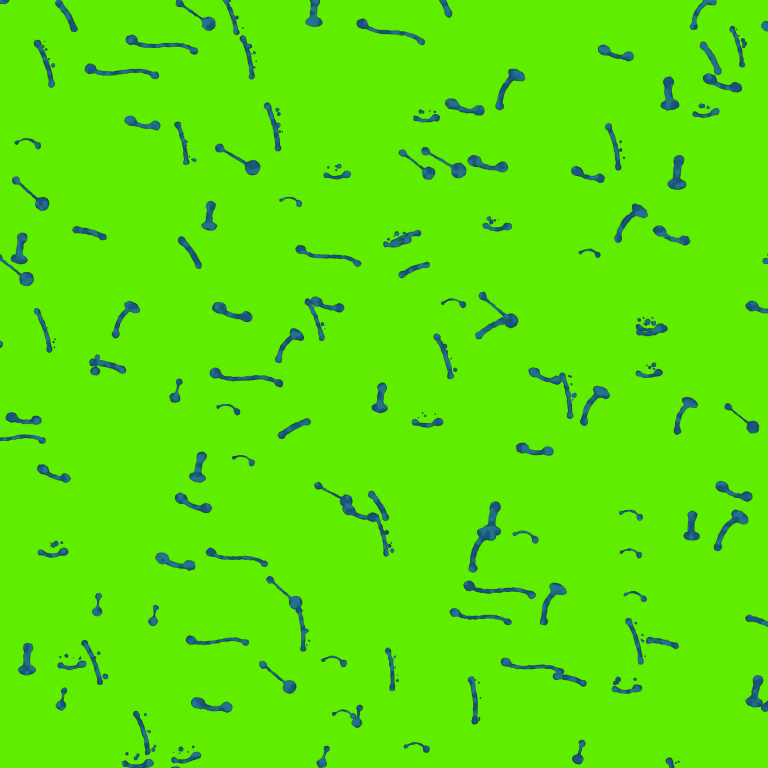
Give the GLSL for this pattern, as a Shadertoy shader.

```glsl
// Scattered teal droplets, dumbbells, stalks and worms on a flat bright green ground.
#define GRID 8.0            // cells per canvas side, in each layer
#define LAYERS 2            // independent scatter layers
#define MILLI 0.001         // shape sizes are in thousandths of the canvas
#define SIZE_VARIATION 0.2
#define TURN_VARIATION 0.3  // radians
#define NECK_BLEND 0.003
#define ROUGHNESS 0.0012
#define GROUND vec3(0.38, 0.93, 0.00)
#define TEAL vec3(0.14, 0.45, 0.55)
#define BLUE vec3(0.10, 0.33, 0.47)
#define RIM vec3(0.04, 0.17, 0.27)

const int KINDS = 10;
const int FIRST_SPLASHED = 8; // kinds from here on shed small flecks

// Half length, bend, radius of end A, radius of end B
const vec4 BODY[KINDS] = vec4[KINDS](
    vec4(23.0,  0.0, 5.0, 9.0),   // dumbbell
    vec4(22.0,  6.0, 5.0, 6.5),   // capped stalk
    vec4(14.0,  1.0, 6.5, 6.5),   // stump on a foot
    vec4(19.0,  2.0, 4.5, 4.0),   // worm
    vec4(10.0,  0.0, 6.0, 4.0),   // droplet
    vec4(17.0, -4.0, 8.5, 7.0),   // kidney
    vec4(39.0,  4.0, 7.0, 5.0),   // long wave
    vec4(13.0,  6.0, 2.0, 4.0),   // arch
    vec4(26.0,  2.5, 4.0, 3.5),   // streak
    vec4(14.0, -4.0, 3.5, 6.0));  // hook

// Neck radius, direction, crosswise stretch of end A and of end B
const vec4 POSE[KINDS] = vec4[KINDS](
    vec4(1.5, -0.60, 1.0, 1.0),
    vec4(3.5,  1.05, 1.0, 1.8),
    vec4(4.5,  1.50, 1.7, 1.0),
    vec4(3.7,  0.10, 1.0, 1.0),
    vec4(1.5,  1.40, 1.1, 1.0),
    vec4(3.0, -0.25, 0.8, 0.9),
    vec4(2.5, -0.15, 0.9, 0.9),
    vec4(1.4, -0.15, 1.0, 1.1),
    vec4(2.8, -1.35, 1.0, 1.0),
    vec4(2.5,  0.05, 1.0, 0.8));

// Integer hash with three outputs in 0..1
vec3 hash3(ivec3 seed) {
    uvec3 v = uvec3(seed) * 1664525u + 1013904223u;
    v.x += v.y * v.z; v.y += v.z * v.x; v.z += v.x * v.y;
    v ^= v >> 16u;
    v.x += v.y * v.z; v.y += v.z * v.x; v.z += v.x * v.y;
    return vec3(v >> 8u) / 16777216.0;
}

float valueNoise(vec2 p) {
    ivec3 i = ivec3(ivec2(floor(p)), 77);
    vec2 f = fract(p);
    f = f * f * (3.0 - 2.0 * f);
    float low = mix(hash3(i).x, hash3(i + ivec3(1, 0, 0)).x, f.x);
    float high = mix(hash3(i + ivec3(0, 1, 0)).x, hash3(i + ivec3(1, 1, 0)).x, f.x);
    return mix(low, high, f.y);
}

float smoothMin(float a, float b, float k) {
    float h = max(k - abs(a - b), 0.0) / k;
    return min(a, b) - 0.25 * h * h * k;
}

float ellipse(vec2 p, vec2 r) {
    float k = length(p / r);
    return k * (k - 1.0) / max(length(p / (r * r)), 1e-4);
}

vec2 rotate(vec2 p, float a) {
    float c = cos(a), s = sin(a);
    return vec2(c * p.x + s * p.y, c * p.y - s * p.x);
}

// Distance to one shape: a bent neck joining two bulbs, with optional flecks
float shapeDistance(vec2 p, int kind, ivec3 id) {
    vec3 rnd = hash3(id + ivec3(0, 0, 40));
    float scale = MILLI * (1.0 + SIZE_VARIATION * (rnd.x - 0.5));
    vec4 body = BODY[kind] * scale;
    vec4 pose = POSE[kind];
    float turn = pose.y + TURN_VARIATION * (rnd.y - 0.5);
    if (kind == 3) turn += 2.4 * floor(rnd.z * 3.0) / 3.0 - 1.2;
    p = rotate(p, turn);

    float t = clamp(p.x / body.x, -1.0, 1.0);
    float arc = body.y * (1.0 - t * t);
    if (kind == 6) arc *= 2.5 * t;
    float d = length(p - vec2(t * body.x, arc)) - pose.x * scale;
    float endA = ellipse(p + vec2(body.x, 0.0), body.z * vec2(1.0, pose.z));
    float endB = ellipse(p - vec2(body.x, 0.0), body.w * vec2(1.0, pose.w));
    d = smoothMin(smoothMin(d, endA, NECK_BLEND), endB, NECK_BLEND);

    if (kind >= FIRST_SPLASHED) {
        for (int i = 0; i < 5; i++) {
            vec3 r = hash3(id + ivec3(0, 0, 50 + i));
            vec2 at = vec2((r.x * 2.0 - 1.0) * body.x, (5.0 + 7.0 * r.y) * scale);
            d = min(d, length(p - at) - mix(0.8, 3.6, r.z * r.z) * scale);
        }
    }
    return d;
}

void mainImage(out vec4 fragColor, in vec2 fragCoord) {
    float pixel = 1.0 / min(iResolution.x, iResolution.y);
    vec2 uv = fragCoord * pixel;

    // Nearest shape among the neighbouring cells of every layer
    float d = 1.0;
    for (int layer = 0; layer < LAYERS; layer++) {
        vec2 shifted = uv * GRID + 0.5 * float(layer);
        for (int n = 0; n < 9; n++) {
            vec2 cell = floor(shifted) + vec2(n % 3 - 1, n / 3 - 1);
            ivec3 id = ivec3(ivec2(cell) + 16, layer + 1);
            vec2 p = (shifted - cell - hash3(id).xy) / GRID;
            if (dot(p, p) > 0.0036) continue;
            int kind = int(hash3(id + ivec3(0, 0, 20)).z * float(KINDS));
            d = min(d, shapeDistance(p, kind, id));
        }
    }

    // Mottled body with a dark rim
    d += ROUGHNESS * (valueNoise(uv * 260.0) - 0.5);
    float mottle = valueNoise(uv * 170.0 + 31.0);
    vec3 ink = mix(BLUE, TEAL, smoothstep(0.25, 0.75, mottle));
    ink = mix(RIM, ink, smoothstep(-0.001, 0.0028, -d + 0.0012 * mottle));
    float cover = 1.0 - smoothstep(-0.7 * pixel, 0.7 * pixel, d);
    fragColor = vec4(mix(GROUND, ink, cover), 1.0);
}
```
